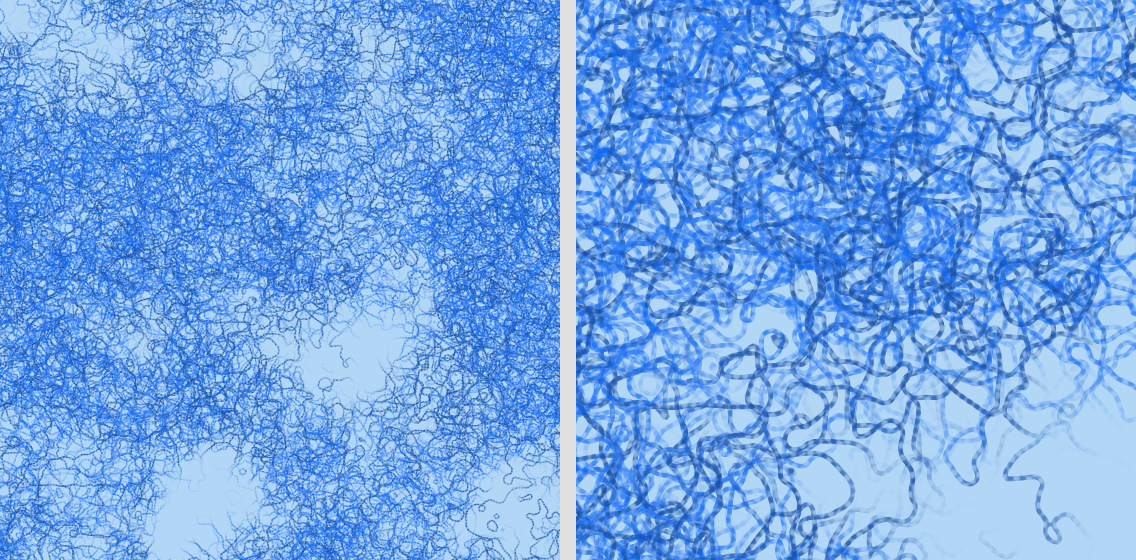
Left, the full canvas; right, a detail of the centre.
Reproduce this texture procedurally as a WebGL 1 fragment shader.

```glsl
precision highp float;
// Tangle of thin, beaded blue threads clumping over a pale blue ground.
uniform vec2 u_resolution;

const vec3 GROUND = vec3(0.70, 0.84, 0.96);
const vec3 BRIGHT_THREAD = vec3(0.06, 0.41, 0.96);
const vec3 SOFT_THREAD = vec3(0.24, 0.52, 0.95);
const vec3 DARK_THREAD = vec3(0.09, 0.31, 0.66);

const int LAYERS = 27;
const float THREAD_HALF_WIDTH = 0.00145;
const float THREAD_SCALE_MIN = 18.0;  // noise cells across the canvas
const float THREAD_SCALE_MAX = 31.0;
const float KINK_SCALE = 2.6;         // finer octave that bends the threads
const float KINK_AMOUNT = 0.42;
const float BEADS = 190.0;            // beads across the canvas
const float BEAD_GAP_OPACITY = 0.35;
const float CLUMP_SCALE = 3.6;
const float PATCH_SCALE = 6.5;
const float FILL_BIAS = 0.075;
const float GOLDEN_ANGLE = 2.39996;
const float TAU = 6.28318;

float hash(vec2 p) {
  vec3 h = fract(vec3(p.xyx) * 0.1031);
  h += dot(h, h.yzx + 33.33);
  return fract((h.x + h.y) * h.z);
}

// Value noise centred on zero: x is the value, yz its gradient.
vec3 noise(vec2 p) {
  vec2 cell = floor(p);
  vec2 f = p - cell;
  vec2 s = f * f * (3.0 - 2.0 * f);
  vec2 ds = 6.0 * f * (1.0 - f);
  float a = hash(cell);
  float b = hash(cell + vec2(1.0, 0.0));
  float c = hash(cell + vec2(0.0, 1.0));
  float d = hash(cell + vec2(1.0, 1.0));
  float k = a - b - c + d;
  float value = a + (b - a) * s.x + (c - a) * s.y + k * s.x * s.y - 0.5;
  return vec3(value, ds * (vec2(b - a, c - a) + k * s.yx));
}

mat2 rotation(float angle) {
  float c = cos(angle), s = sin(angle);
  return mat2(c, s, -s, c);
}

// Approximate distance to the zero contour of kinked noise.
float threadDistance(vec2 p, float scale) {
  vec3 n = noise(p * scale);
  vec3 kink = noise(p * scale * KINK_SCALE + 71.3) * KINK_AMOUNT;
  vec2 gradient = (n.yz + kink.yz * KINK_SCALE) * scale;
  return abs(n.x + kink.x) / max(length(gradient), 0.25 * scale);
}

// Broad crowding of the threads, with ragged edges.
float clumping(vec2 p) {
  return 0.62 * noise(p * CLUMP_SCALE + 12.7).x
       + 0.38 * noise(rotation(0.6) * p * CLUMP_SCALE * 2.3 + 45.1).x
       + 0.25 * noise(rotation(1.1) * p * CLUMP_SCALE * 5.0 + 83.9).x;
}

void main() {
  float shortSide = min(u_resolution.x, u_resolution.y);
  vec2 uv = gl_FragCoord.xy / shortSide;
  float pixel = 1.0 / shortSide;
  float clump = clumping(uv);
  vec3 color = GROUND;

  for (int i = 0; i < LAYERS; i++) {
    float id = float(i);
    float pick = fract(id * 0.618 + 0.17);
    vec2 p = rotation(id * GOLDEN_ANGLE) * uv + vec2(3.17, 5.71) * (id + 1.0);

    // Thread body
    float scale = mix(THREAD_SCALE_MIN, THREAD_SCALE_MAX, fract(id * 0.383));
    float dist = threadDistance(p, scale);
    float body = clamp((THREAD_HALF_WIDTH - dist) / pixel + 0.5, 0.0, 1.0);

    // Beads along the thread
    vec2 wave = cos(p * BEADS * TAU);
    float bead = smoothstep(0.15, 0.85, 0.5 + 0.25 * (wave.x + wave.y));
    bead = mix(BEAD_GAP_OPACITY, 1.0, bead);

    // Each layer fills its own patches, more often inside a clump
    float ownPatch = noise(p * PATCH_SCALE + 29.0).x;
    float present = smoothstep(-0.1, 0.1, clump + 0.75 * ownPatch + FILL_BIAS);

    // Tint drifts between bright, soft and dark blue
    float tint = pick + 0.5 * ownPatch;
    vec3 thread = mix(SOFT_THREAD, BRIGHT_THREAD, smoothstep(0.1, 0.4, tint));
    thread = mix(thread, DARK_THREAD, smoothstep(0.55, 0.75, tint));

    float opacity = mix(0.55, 0.85, pick);
    color = mix(color, thread, body * bead * present * opacity);
  }

  gl_FragColor = vec4(color, 1.0);
}
```
